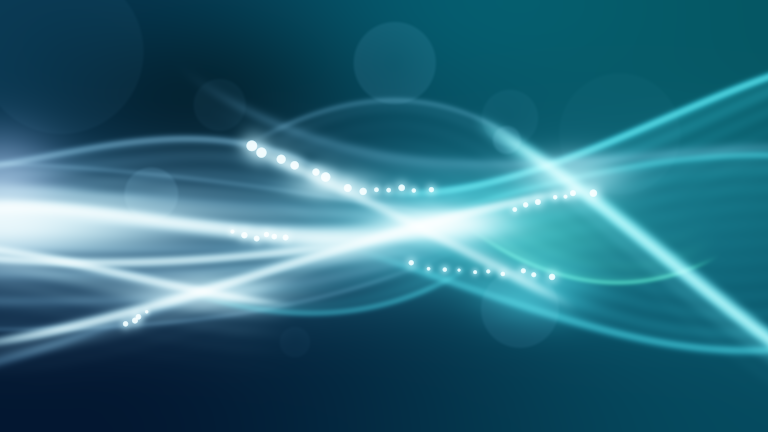
Give the GLSL for this background, as a WebGL 2 fragment shader.

```glsl
#version 300 es
precision highp float;
// Flowing ribbons of white and cyan light crossing a dark teal field with bokeh.
uniform vec2 u_resolution;
out vec4 fragColor;

#define EXPOSURE 1.0
#define TAIL_GAIN 0.5
#define STRIPE_FREQ 150.0
#define BOKEH_GAIN 0.13
#define BEAD_GAIN 2.2
#define ICE vec3(0.80, 1.10, 1.25)
#define CYAN vec3(0.25, 0.95, 1.10)
#define STEEL vec3(0.42, 0.66, 0.85)
#define GREEN vec3(0.25, 0.90, 0.60)

float hash(float n) { return fract(sin(n * 91.7) * 4375.5); }

float glow(vec2 p, vec2 centre, vec2 radii) {
    vec2 d = (p - centre) / radii;
    return exp(-dot(d, d));
}

// Cubic through four evenly spaced heights: x = height, y = slope in t.
vec2 cubic(float t, vec4 h) {
    float b = dot(h, vec4(-5.5, 9.0, -4.5, 1.0));
    float c = dot(h, vec4(9.0, -22.5, 18.0, -4.5));
    float d = dot(h, vec4(-4.5, 13.5, -13.5, 4.5));
    return vec2(h.x + t * (b + t * (c + t * d)), b + t * (2.0 * c + 3.0 * d * t));
}

// Bright edge with a striped veil; the sign of veil picks the side it falls on.
float ribbon(vec2 p, vec2 span, vec4 heights, float width, float veil) {
    float len = span.y - span.x;
    float t = (p.x - span.x) / len;
    vec2 f = cubic(t, heights);
    float slope = f.y / len * u_resolution.y / u_resolution.x;
    float d = (p.y - f.x) * inversesqrt(1.0 + slope * slope);
    float fade = smoothstep(0.0, 0.2, t) * (1.0 - smoothstep(0.8, 1.0, t));
    float side = d * sign(veil);
    float stripes = 0.75 + 0.25 * sin(d * STRIPE_FREQ + 2.0 * sin(p.x * 9.0));
    float tail = smoothstep(-width, width, side) * exp(-abs(d / veil)) * stripes;
    return fade * (exp(-d * d / (width * width)) + TAIL_GAIN * tail);
}

// Small discs scattered about a segment.
float beads(vec2 p, vec2 a, vec2 b, float count, float size) {
    float aspect = u_resolution.x / u_resolution.y, sum = 0.0;
    for (float i = 0.0; i < count; i++) {
        float k = (i + 0.7 * hash(i + a.x)) / count;
        vec2 c = mix(a, b, k) + vec2(0.0, 0.016 * (hash(i + a.y) - 0.5));
        float r = size * (0.4 + 0.6 * hash(i + b.x));
        float d = length((p - c) * vec2(aspect, 1.0));
        sum += 1.0 - smoothstep(r - 0.002, r + 0.002, d);
        sum += 0.25 * exp(-d * d / (r * r * 6.0));
    }
    return sum;
}

// Large faint discs: centre, radius, strength.
float bokeh(vec2 p) {
    const vec4 discs[9] = vec4[9](
        vec4(0.514, 0.854, 0.095, 1.0), vec4(0.286, 0.757, 0.060, 0.45),
        vec4(0.664, 0.727, 0.065, 0.5), vec4(0.197, 0.550, 0.062, 1.3),
        vec4(0.677, 0.285, 0.090, 0.8), vec4(0.807, 0.690, 0.140, 0.25),
        vec4(0.384, 0.208, 0.035, 0.3), vec4(0.080, 0.880, 0.190, 0.4),
        vec4(0.660, 0.676, 0.032, 1.5));
    float aspect = u_resolution.x / u_resolution.y, sum = 0.0;
    for (int i = 0; i < 9; i++) {
        vec4 c = discs[i];
        float d = length((p - c.xy) * vec2(aspect, 1.0));
        float disc = 1.0 - smoothstep(c.z - 0.005, c.z + 0.005, d);
        sum += c.w * disc * (0.7 + 0.3 * d / c.z);
    }
    return sum;
}

vec3 backdrop(vec2 p) {
    float across = smoothstep(0.1, 1.0, p.x);
    vec3 low = mix(vec3(0.01, 0.09, 0.19), vec3(0.02, 0.29, 0.37), across);
    vec3 high = mix(vec3(0.02, 0.20, 0.30), vec3(0.02, 0.33, 0.38), across);
    vec3 c = mix(low, high, smoothstep(0.1, 0.9, p.y));
    c += vec3(0.0, 0.09, 0.09) * glow(p, vec2(0.55, 1.0), vec2(0.3, 0.28));
    return c * (1.0 - 0.4 * glow(p, vec2(0.27, 0.77), vec2(0.18, 0.2)));
}

vec3 ribbons(vec2 p) {
    vec3 l = ICE * 1.2 * ribbon(p, vec2(-0.08, 0.79), vec4(0.190, 0.299, 0.454, 0.569), 0.011, -0.025);
    l += CYAN * 0.9 * ribbon(p, vec2(0.47, 1.12), vec4(0.560, 0.602, 0.755, 0.880), 0.009, -0.06);
    l += (CYAN + 0.3) * 1.3 * ribbon(p, vec2(0.61, 1.10), vec4(0.730, 0.537, 0.306, 0.090), 0.016, -0.025);
    l += ICE * 0.8 * ribbon(p, vec2(0.30, 0.755), vec4(0.669, 0.556, 0.421, 0.282), 0.012, 0.03);
    l += ICE * 1.4 * ribbon(p, vec2(-0.13, 0.61), vec4(0.486, 0.507, 0.454, 0.491), 0.016, 0.04);
    l += ICE * ribbon(p, vec2(-0.10, 0.39), vec4(0.433, 0.403, 0.340, 0.294), 0.010, -0.04);
    l += ICE * ribbon(p, vec2(-0.10, 0.47), vec4(0.421, 0.394, 0.403, 0.438), 0.010, -0.03);
    l += STEEL * 0.55 * ribbon(p, vec2(-0.10, 0.46), vec4(0.595, 0.648, 0.678, 0.560), 0.009, -0.10);
    l += STEEL * 0.3 * ribbon(p, vec2(0.31, 0.70), vec4(0.653, 0.752, 0.757, 0.641), 0.008, -0.05);
    l += CYAN * 0.5 * ribbon(p, vec2(0.44, 1.12), vec4(0.433, 0.299, 0.197, 0.225), 0.010, 0.09);
    l += GREEN * 0.6 * ribbon(p, vec2(0.60, 0.94), vec4(0.486, 0.373, 0.347, 0.410), 0.006, 0.04);
    l += STEEL * 0.3 * ribbon(p, vec2(0.22, 1.12), vec4(0.861, 0.634, 0.637, 0.653), 0.014, -0.05);
    l += STEEL * 0.35 * ribbon(p, vec2(-0.08, 0.29), vec4(0.132, 0.185, 0.259, 0.329), 0.012, 0.04);
    l += CYAN * 0.4 * ribbon(p, vec2(0.23, 0.63), vec4(0.329, 0.278, 0.294, 0.403), 0.008, 0.06);
    l += CYAN * 0.4 * ribbon(p, vec2(0.56, 1.12), vec4(0.502, 0.588, 0.639, 0.618), 0.009, -0.09);
    // Fan of faint strands converging towards the centre
    for (float i = 0.0; i < 7.0; i++) {
        vec4 h = mix(vec4(0.24, 0.24, 0.29, 0.44), vec4(0.62, 0.61, 0.56, 0.49), i / 6.0);
        l += STEEL * 0.22 * ribbon(p, vec2(-0.15, 0.62), h, 0.007 + 0.008 * hash(i), 0.03);
    }
    return l;
}

vec3 glows(vec2 p) {
    vec3 l = ICE * 2.5 * glow(p, vec2(0.575, 0.48), vec2(0.065, 0.033));
    l += CYAN * 0.6 * glow(p, vec2(0.57, 0.48), vec2(0.15, 0.11));
    l += ICE * 2.2 * glow(p, vec2(0.0, 0.48), vec2(0.19, 0.055));
    l += vec3(0.6, 0.7, 1.0) * glow(p, vec2(0.0, 0.55), vec2(0.07, 0.12));
    l += ICE * 1.2 * glow(p, vec2(0.27, 0.325), vec2(0.08, 0.035));
    l += ICE * glow(p, vec2(0.43, 0.43), vec2(0.07, 0.03));
    l += ICE * glow(p, vec2(0.43, 0.57), vec2(0.045, 0.03));
    l += ICE * 0.8 * glow(p, vec2(0.745, 0.59), vec2(0.06, 0.05));
    l += CYAN * 0.6 * glow(p, vec2(0.70, 0.33), vec2(0.065, 0.07));
    l += GREEN * 0.35 * glow(p, vec2(0.70, 0.46), vec2(0.10, 0.09));
    l += STEEL * 0.4 * glow(p, vec2(0.15, 0.44), vec2(0.36, 0.17));
    return l + CYAN * 0.22 * glow(p, vec2(0.82, 0.48), vec2(0.30, 0.22));
}

void main() {
    vec2 p = gl_FragCoord.xy / u_resolution;
    vec3 light = ribbons(p) + glows(p) + STEEL * BOKEH_GAIN * bokeh(p);
    float sparks = beads(p, vec2(0.32, 0.67), vec2(0.46, 0.56), 7.0, 0.012);
    sparks += beads(p, vec2(0.46, 0.56), vec2(0.57, 0.565), 6.0, 0.008);
    sparks += beads(p, vec2(0.53, 0.39), vec2(0.73, 0.36), 10.0, 0.007);
    sparks += beads(p, vec2(0.66, 0.51), vec2(0.78, 0.56), 7.0, 0.010);
    sparks += beads(p, vec2(0.16, 0.25), vec2(0.20, 0.29), 4.0, 0.007);
    sparks += beads(p, vec2(0.30, 0.465), vec2(0.38, 0.44), 6.0, 0.007);
    light += ICE * BEAD_GAIN * sparks;
    fragColor = vec4(1.0 - (1.0 - backdrop(p)) * exp(-EXPOSURE * light), 1.0);
}
```
